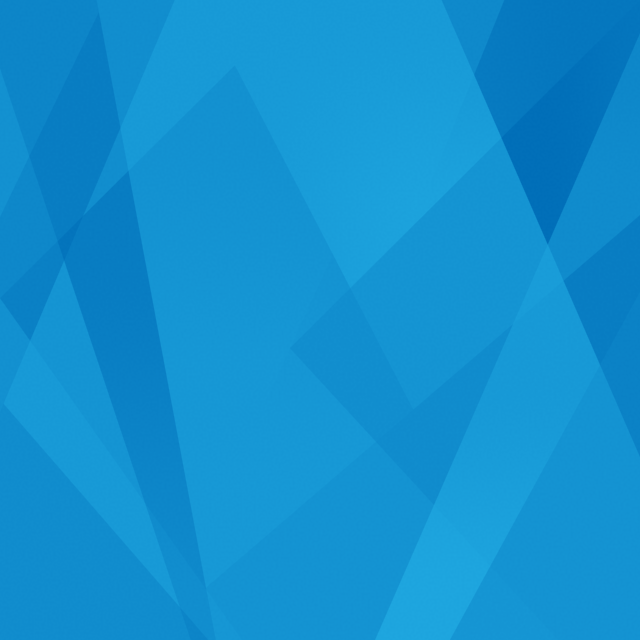
Give the GLSL for this background, as a Shadertoy shader.

```glsl
#define SHADE_COLOR vec3(0.0, 0.43, 0.72)
#define LIGHT_COLOR vec3(0.115, 0.645, 0.87)
#define GRAIN_CELLS 230.0
#define GRAIN_AMOUNT 0.045
#define EDGE_PIXELS 1.2

// Coverage of the half plane to the right of a line given from top to bottom
float rightOf(vec2 p, vec2 top, vec2 bottom) {
    vec2 along = normalize(bottom - top);
    vec2 offset = p - top;
    float signedDistance = along.x * offset.y - along.y * offset.x;
    float pixel = EDGE_PIXELS / min(iResolution.x, iResolution.y);
    return clamp(signedDistance / pixel + 0.5, 0.0, 1.0);
}

vec2 hashGradient(vec2 cell) {
    vec3 q = fract(cell.xyx * vec3(0.1031, 0.1030, 0.0973));
    q += dot(q, q.yzx + 33.33);
    float angle = 6.2832 * fract((q.x + q.y) * q.z);
    return vec2(cos(angle), sin(angle));
}

float gradientNoise(vec2 p) {
    vec2 cell = floor(p), f = fract(p);
    vec2 u = f * f * f * (f * (f * 6.0 - 15.0) + 10.0);
    float a = dot(hashGradient(cell), f);
    float b = dot(hashGradient(cell + vec2(1, 0)), f - vec2(1, 0));
    float c = dot(hashGradient(cell + vec2(0, 1)), f - vec2(0, 1));
    float d = dot(hashGradient(cell + vec2(1, 1)), f - vec2(1, 1));
    return mix(mix(a, b, u.x), mix(c, d, u.x), u.y);
}

// Brightness of the overlapping sheets, from 0 (shade) to 1 (light)
float sheetTone(vec2 p) {
    // Creases of the left half
    float spine    = rightOf(p, vec2(0.151, 1.0), vec2(0.337, 0.0));
    float slant    = rightOf(p, vec2(0.273, 1.0), vec2(0.005, 0.368));
    float corner   = rightOf(p, vec2(0.154, 0.98), vec2(0.0, 0.661));
    float band     = rightOf(p, vec2(0.0, 0.893), vec2(0.298, 0.0));
    float roofLeft = rightOf(p, vec2(0.367, 0.898), vec2(0.0, 0.534));
    float upperRay = rightOf(p, vec2(0.0, 0.534), vec2(0.378, 0.0));
    float lowerRay = rightOf(p, vec2(0.0065, 0.368), vec2(0.3255, 0.0));

    // Creases of the right half
    float roofRight = rightOf(p, vec2(0.367, 0.898), vec2(0.638, 0.375));
    float divide    = rightOf(p, vec2(0.69, 1.0), vec2(1.0, 0.286));
    float notch     = rightOf(p, vec2(0.788, 1.0), vec2(0.651, 0.661));
    float diagonal  = rightOf(p, vec2(1.0, 1.0), vec2(0.453, 0.456));
    float beam      = rightOf(p, vec2(1.0, 0.948), vec2(0.586, 0.0));
    float floorLine = rightOf(p, vec2(1.0, 0.664), vec2(0.322, 0.082));
    float beamEnd   = rightOf(p, vec2(1.0, 0.544), vec2(0.703, 0.0));
    float descent   = rightOf(p, vec2(0.453, 0.456), vec2(0.872, 0.0));
    float wisp      = rightOf(p, vec2(0.453, 0.456), vec2(0.404, 0.349));

    // Left fold, above and below the roof
    float leftTop = mix(mix(0.64, 0.47, corner), mix(0.43, 0.28, corner), band);
    leftTop = mix(leftTop, 0.58, slant * band);
    float rays = mix(0.56, 0.80, lowerRay);
    rays = mix(rays, 0.70, upperRay * slant);
    float wedge = mix(0.63, 0.34, upperRay);
    float leftOfBand = mix(wedge, rays, slant);
    float bandTone = mix(0.50, 0.27, smoothstep(0.05, 0.6, p.y));
    bandTone += 0.08 * (1.0 - upperRay) * (2.0 * lowerRay - 1.0);
    float rightOfBand = mix(0.12, bandTone, slant);
    float left = mix(leftTop, mix(leftOfBand, rightOfBand, band), roofLeft);

    // Bright sky and the large central sheet
    float sky = 0.80 + 0.16 * smoothstep(0.35, 0.68, p.x) * smoothstep(1.0, 0.65, p.y);
    sky -= 0.05 * notch * smoothstep(0.66, 0.85, p.y);
    sky = mix(0.58, sky, slant);
    float sheet = mix(0.78, 0.61, smoothstep(0.2, 0.85, p.y));
    sheet += 0.03 * (1.0 - wisp) * smoothstep(0.33, 0.45, p.y);
    float center = mix(sky, sheet, roofLeft * (1.0 - roofRight));

    // Crossing strip, lower sheet and light beam
    float strip = mix(0.59, 0.70, roofRight);
    center = mix(center, strip, diagonal * descent);
    center = mix(center, mix(0.68, 0.55, descent), floorLine);
    float beamTone = mix(0.97, 0.79, smoothstep(0.08, 0.4, p.y));
    beamTone += 0.04 * (1.0 - descent);
    beamTone = mix(beamTone, mix(0.72, 0.68, descent), beamEnd);
    center = mix(center, mix(0.85, beamTone, floorLine), beam);
    center += 0.06 * (1.0 - upperRay) * spine;

    // Dark sheets beyond the divide
    float right = mix(0.50, 0.17 + 0.08 * smoothstep(0.9, 0.7, p.x), notch);
    right = mix(right, 0.02 + 0.12 * smoothstep(0.85, 1.0, p.x), diagonal);
    float rim = mix(mix(0.54, 0.46, smoothstep(0.7, 0.9, p.y)),
                    mix(0.28, 0.37, beamEnd), floorLine);
    right = mix(right, rim, beam);

    return mix(left, mix(center, right, divide), spine);
}

void mainImage(out vec4 fragColor, in vec2 fragCoord) {
    vec2 p = fragCoord / iResolution.xy;
    float grain = GRAIN_AMOUNT * gradientNoise(p * GRAIN_CELLS);
    fragColor = vec4(mix(SHADE_COLOR, LIGHT_COLOR, sheetTone(p) + grain), 1.0);
}
```
